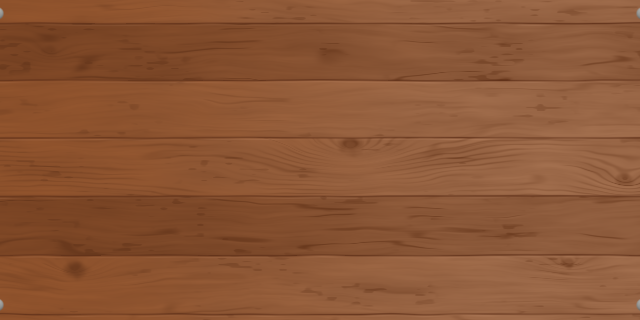
This texture is drawn by a WebGL 1 fragment shader. Its source:

```glsl
precision highp float;
uniform vec2 u_resolution;

// Layout, in units of canvas height
const float PLANKS = 5.5;
const float SEAM_OFFSET = 0.018;
const float SEAM_BOW = 0.007;
const float SEAM_HALF_WIDTH = 0.0016;
const float RING_FREQUENCY = 56.0;
const float SCREW_RADIUS = 0.019;
const float SCREW_INSET = -0.008;
const vec2 SCREW_HEIGHTS = vec2(0.047, 0.958);

// Strength of the wear
const float STREAK_DEPTH = 0.34;
const float STAIN_DEPTH = 0.42;
const float CRACK_DEPTH = 0.42;
const float SCRATCH_DEPTH = 0.30;

// Knots: centre, radius, darkness
const vec4 KNOT_ROUND = vec4(0.234, 0.156, 0.034, 0.75);
const vec4 KNOT_SMALL = vec4(1.780, 0.180, 0.021, 0.40);
const vec4 KNOT_ARCHED = vec4(1.094, 0.542, 0.032, 0.45);
const vec4 KNOT_EDGE = vec4(1.953, 0.440, 0.024, 0.40);
const vec4 KNOT_FAINT = vec4(0.161, 0.839, 0.024, 0.22);

// Colours
const vec3 WOOD_LEFT = vec3(0.560, 0.322, 0.172);
const vec3 WOOD_RIGHT = vec3(0.612, 0.412, 0.285);
const vec3 WOOD_DARK = vec3(0.415, 0.225, 0.115);
const vec3 SEAM_COLOR = vec3(0.370, 0.185, 0.095);
const vec3 STEEL = vec3(0.60, 0.60, 0.59);

float hash(vec2 p) {
  vec3 q = fract(vec3(p.xyx) * 0.1031);
  q += dot(q, q.yzx + 33.33);
  return fract((q.x + q.y) * q.z);
}

float noise(vec2 p) {
  vec2 i = floor(p);
  vec2 f = fract(p);
  f = f * f * (3.0 - 2.0 * f);
  float low = mix(hash(i), hash(i + vec2(1.0, 0.0)), f.x);
  float high = mix(hash(i + vec2(0.0, 1.0)), hash(i + 1.0), f.x);
  return mix(low, high, f.y);
}

float fbm(vec2 p) {
  float sum = 0.0;
  float weight = 0.5;
  for (int i = 0; i < 4; i++) {
    sum += weight * noise(p);
    p = p * 2.03 + 17.3;
    weight *= 0.5;
  }
  return sum / 0.9375;
}

// Plank number in the whole part, position across the plank in the fraction
float plankCoord(float y) {
  float bow = sin(3.14159 * y);
  return (y - SEAM_OFFSET - SEAM_BOW * bow * bow) * PLANKS;
}

// x: bend of the grain around the knot, y: darkness of its core
vec2 knot(vec2 p, float id, vec4 k, float reach) {
  float inPlank = 1.0 - step(0.5, abs(floor(plankCoord(k.y)) - id));
  vec2 d = p - k.xy;
  float bend = 1.5 * reach * exp(-length(d * vec2(0.5, 1.0)) / reach);
  float edge = length(d * vec2(0.75, 1.0)) + 0.016 * (noise(p * 45.0) - 0.5);
  float core = k.w * (1.0 - smoothstep(0.3 * k.z, 1.1 * k.z, edge));
  return inPlank * vec2(bend, core);
}

void main() {
  vec2 p = gl_FragCoord.xy / u_resolution.y;
  float aspect = u_resolution.x / u_resolution.y;
  float across = p.x / aspect;
  float pixel = 1.0 / u_resolution.y;

  // Planks
  float wobble = 0.004 * (noise(vec2(p.x * 9.0, p.y * 4.0)) - 0.5);
  float row = plankCoord(p.y + wobble);
  float id = floor(row);
  vec2 shift = vec2(id * 13.7 + 40.0, id * 7.9 + 60.0);
  float darkPlank = 1.0 - step(0.5, mod(id - 1.0, 3.0));

  // Grain flowing around the knots
  vec2 knots = knot(p, id, KNOT_ROUND, 0.060) + knot(p, id, KNOT_SMALL, 0.045)
             + knot(p, id, KNOT_ARCHED, 0.105) + knot(p, id, KNOT_EDGE, 0.050)
             + knot(p, id, KNOT_FAINT, 0.050);
  float grain = p.y + knots.x + 0.08 * fbm(p * vec2(2.2, 6.0) + shift);
  float rings = pow(0.5 + 0.5 * sin(6.28318 * RING_FREQUENCY * grain), 3.0);
  float arched = 1.0 - step(0.5, abs(id - floor(plankCoord(KNOT_ARCHED.y))));
  float ringDepth = min(mix(0.06, 0.30, arched) + 1.6 * knots.x, 0.34);
  ringDepth *= smoothstep(0.15, 0.75, noise(p * vec2(5.0, 16.0) + shift));

  // Streaks, stains, thin broken cracks and short scratches
  float streaks = fbm(vec2(p.x * 4.5, grain * 70.0) + shift) - 0.5;
  float stains = fbm(p * vec2(4.0, 11.0) + shift) - 0.5;
  float ridge = abs(noise(vec2(p.x * 3.0, grain * 34.0) + shift) - 0.5);
  float cracks = (1.0 - smoothstep(0.0, 0.10, ridge))
               * smoothstep(0.50, 0.75, noise(p * vec2(7.0, 30.0) + shift));
  float scratches = smoothstep(0.72, 0.88, noise(p * vec2(26.0, 115.0) + shift))
                  * smoothstep(0.0, 0.15, stains);

  // Every third plank is darker, mostly on its left
  float tone = 0.06 + darkPlank * mix(0.44, 0.22, smoothstep(0.25, 0.85, across));
  tone += rings * ringDepth + STREAK_DEPTH * streaks + STAIN_DEPTH * stains;
  tone += CRACK_DEPTH * mix(0.55, 1.0, darkPlank) * cracks + SCRATCH_DEPTH * scratches + knots.y;
  vec3 wood = mix(WOOD_LEFT, WOOD_RIGHT, smoothstep(0.0, 0.85, across + 0.2 * stains));
  vec3 color = mix(wood, WOOD_DARK, clamp(tone, -0.12, 1.0));

  // Uneven seams with a thin worn lip below
  float offset = (row - floor(row + 0.5)) / PLANKS;
  float seam = 1.0 - smoothstep(SEAM_HALF_WIDTH - pixel, SEAM_HALF_WIDTH + pixel, abs(offset));
  float lip = exp(-pow((offset + 0.006) / 0.0022, 2.0));
  color = mix(color, SEAM_COLOR, 0.18 * exp(-abs(offset) / 0.004));
  color += 0.05 * lip * noise(vec2(p.x * 12.0, id));
  color = mix(color, SEAM_COLOR, seam * mix(0.45, 0.95, noise(vec2(p.x * 9.0, floor(row + 0.5) + 20.0))));

  // Screw heads cut by the left and right edges
  float screwY = p.y < 0.5 ? SCREW_HEIGHTS.x : SCREW_HEIGHTS.y;
  vec2 s = vec2(min(p.x, aspect - p.x) - SCREW_INSET, p.y - screwY);
  float r = length(s) / SCREW_RADIUS;
  float soft = pixel / SCREW_RADIUS;
  float head = 1.0 - smoothstep(1.0 - soft, 1.0 + soft, r);
  vec3 steel = STEEL * (1.0 + 0.2 * s.y / SCREW_RADIUS - 0.12 * smoothstep(0.6, 1.0, r));
  gl_FragColor = vec4(mix(color, steel, head), 1.0);
}
```
